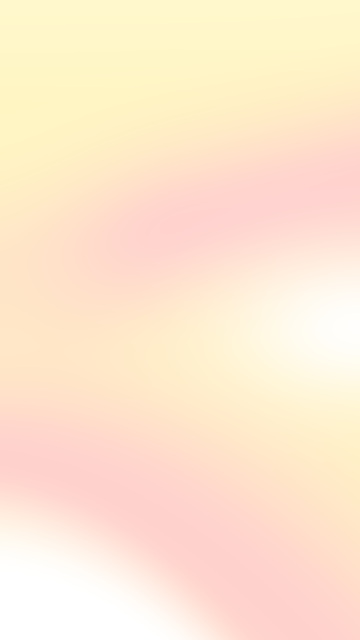
This background is drawn by a Shadertoy shader. Its source:

```glsl
const vec3 YELLOW = vec3(1.0, 0.96, 0.765);
const vec3 CREAM = vec3(1.0, 0.972, 0.80);
const vec3 PINK = vec3(1.0, 0.82, 0.805);
const vec3 WHITE = vec3(1.0);

// Bell-shaped falloff: 1 at zero distance, fading over the given spread
float bell(float distance, float spread) {
    float t = distance / spread;
    return exp(-0.5 * t * t);
}

// Rising diagonal band, faint at the left and softer below its crest
float upperBand(vec2 p) {
    float d = p.y - (0.58 + 0.135 * p.x);
    float below = 0.09 + 0.18 * (p.x - 0.6) * (p.x - 0.6);
    float strength = mix(0.45, 1.0, smoothstep(0.0, 0.5, p.x));
    return strength * bell(d, d > 0.0 ? 0.085 : below);
}

// Arc that bends down to the right and widens as it goes
float lowerBand(vec2 p) {
    float crest = 0.285 - 0.08 * p.x - 0.3 * p.x * p.x;
    return bell(p.y - crest, 0.08 + 0.12 * p.x);
}

// Oval light at the right edge
float sideGlow(vec2 p) {
    return 0.95 * bell(length((p - vec2(1.0, 0.49)) / vec2(0.25, 0.082)), 1.0);
}

// Rounded light filling the lower left corner
float cornerGlow(vec2 p) {
    float rim = 0.185 - 0.05 * p.x - 0.45 * p.x * p.x;
    return 1.0 - smoothstep(-0.085, 0.085, p.y - rim);
}

void mainImage(out vec4 fragColor, in vec2 fragCoord) {
    vec2 p = fragCoord / iResolution.xy;

    // Warm base, paler toward the top
    vec3 color = mix(YELLOW, CREAM, smoothstep(0.82, 1.0, p.y));

    // Pink bands, joined without a seam
    float pink = 1.0 - (1.0 - upperBand(p)) * (1.0 - lowerBand(p));
    color = mix(color, PINK, pink);

    // White lights on top
    color = mix(color, WHITE, sideGlow(p));
    color = mix(color, WHITE, cornerGlow(p));

    fragColor = vec4(color, 1.0);
}
```
